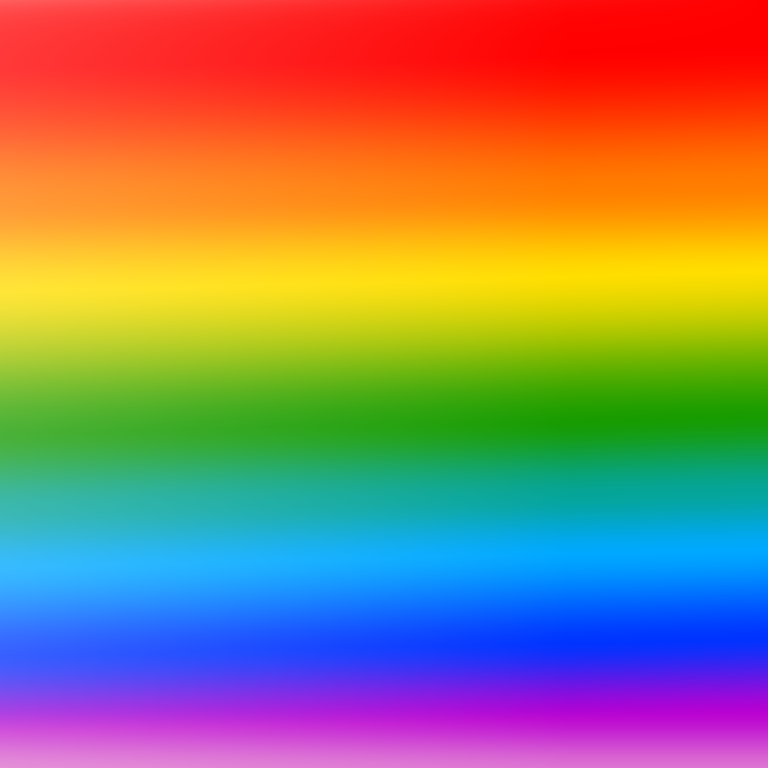
Write a Shadertoy shader that draws this background.

```glsl
// Soft rainbow of slightly tilted horizontal bands, red at the top to violet below.
// An eased colour ramp is read along the tilted height, gently bent by gradient
// noise, then a pale veil is laid over the left side and the outer edges.

#define TILT 0.024          // drop of the bands at the left side
#define EASE 0.6            // 0 = linear blends, 1 = fully smooth blends
#define VEIL 0.22           // whiteness at the left side
#define VEIL_REACH 0.74     // where the veil ends, in canvas widths
#define STREAK 0.004        // height of the faint streaks
#define TOP_GLOW 0.20       // paleness along the top edge
#define BOTTOM_GLOW 0.52    // paleness along the bottom edge

const int STOPS = 8;

const vec3 RED    = vec3(1.00, 0.00, 0.00);
const vec3 ORANGE = vec3(1.00, 0.49, 0.00);
const vec3 YELLOW = vec3(1.00, 0.87, 0.00);
const vec3 GREEN  = vec3(0.09, 0.61, 0.00);
const vec3 TEAL   = vec3(0.02, 0.645, 0.60);
const vec3 AZURE  = vec3(0.00, 0.66, 1.00);
const vec3 BLUE   = vec3(0.00, 0.20, 1.00);
const vec3 VIOLET = vec3(0.73, 0.00, 0.82);
const vec3 BLUSH  = vec3(1.00, 0.90, 0.83);

vec2 hashGradient(vec2 cell) {
    vec2 p = vec2(dot(cell, vec2(127.1, 311.7)), dot(cell, vec2(269.5, 183.3)));
    return 2.0 * fract(sin(p) * 43758.5) - 1.0;
}

float gradientNoise(vec2 p) {
    vec2 cell = floor(p), f = fract(p);
    vec2 w = f * f * f * (f * (f * 6.0 - 15.0) + 10.0);
    vec2 e = vec2(0.0, 1.0);
    float low  = mix(dot(hashGradient(cell), f),
                     dot(hashGradient(cell + e.yx), f - e.yx), w.x);
    float high = mix(dot(hashGradient(cell + e.xy), f - e.xy),
                     dot(hashGradient(cell + e.yy), f - e.yy), w.x);
    return mix(low, high, w.y);
}

// Colour at a depth measured downward from the top
vec3 rainbow(float depth) {
    vec3 colours[STOPS] = vec3[STOPS](RED, ORANGE, YELLOW, GREEN,
                                     TEAL, AZURE, BLUE, VIOLET);
    float depths[STOPS] = float[STOPS](0.065, 0.24, 0.355, 0.542,
                                      0.638, 0.715, 0.830, 0.930);
    vec3 colour = colours[0];
    for (int i = 1; i < STOPS; i++) {
        float u = clamp((depth - depths[i - 1]) / (depths[i] - depths[i - 1]), 0.0, 1.0);
        colour = mix(colour, colours[i], mix(u, smoothstep(0.0, 1.0, u), EASE));
    }
    return colour;
}

void mainImage(out vec4 fragColor, in vec2 fragCoord) {
    vec2 uv = fragCoord / iResolution.xy;
    float depth = 1.0 - uv.y;

    // Tilted bands with long, faint streaks
    float bend = STREAK * gradientNoise(vec2(uv.x * 2.0, uv.y * 14.0 - uv.x * 0.4));
    vec3 colour = rainbow(depth - TILT * (1.0 - uv.x) + bend);

    // Pale veil fading out to the right
    float veil = VEIL * max(0.0, 1.0 - uv.x / VEIL_REACH);
    colour = mix(colour, vec3(1.0), veil);

    // Light along the top and bottom edges
    float topGlow = TOP_GLOW * exp(-depth / 0.02) * (1.0 - uv.x);
    float bottomGlow = BOTTOM_GLOW * smoothstep(0.92, 1.01, depth);
    colour = mix(colour, vec3(1.0), topGlow);
    colour = mix(colour, BLUSH, bottomGlow);

    fragColor = vec4(colour, 1.0);
}
```
